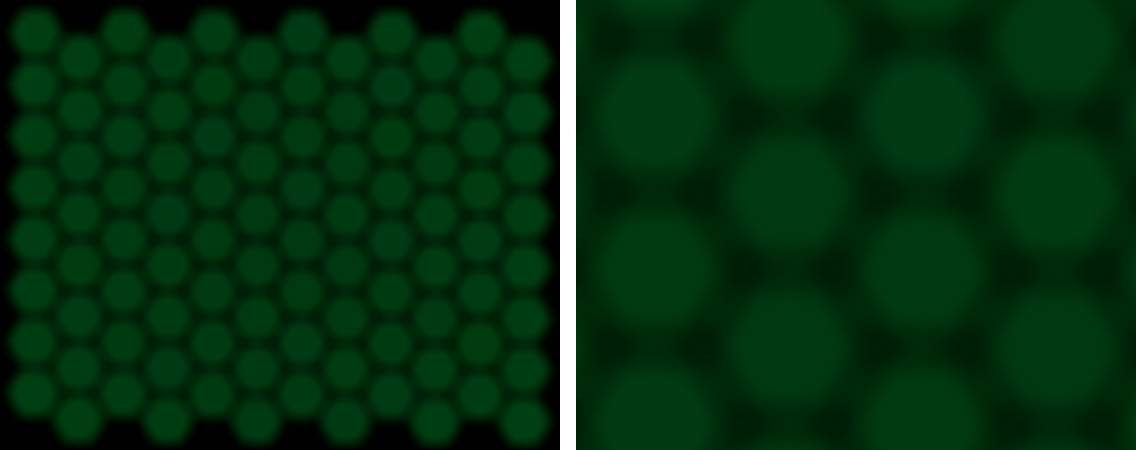
Left, the full canvas; right, a detail of the centre.
A Shadertoy shader for this pattern:

```glsl
// Twelve staggered columns of eight soft green lamps on near-black, slightly tilted.
// Each pixel sums the blurred hexagonal glow of the lamps in nearby grid cells;
// layered sines give every lamp a small shift in hue and strength.

const vec2 GRID = vec2(12.0, 8.0);     // columns, lamps per column
const float PITCH = 0.1143;            // vertical lamp spacing / canvas height
const float COLUMN_STEP = 0.866;       // column spacing / pitch
const float TILT = 0.0052;             // clockwise tilt in radians
const vec2 CENTER = vec2(0.0, -0.005); // grid centre from canvas centre
const float RADIUS = 0.461;            // half-strength radius / pitch
const float BLUR = 0.191;              // half width of the falloff / pitch
const float ROUNDNESS = 0.6;           // 0 = hexagon, 1 = disc
const vec3 BACKGROUND = vec3(0.0, 0.005, 0.0);

mat2 rotation(float angle) {
    float c = cos(angle), s = sin(angle);
    return mat2(c, -s, s, c);
}

// Variation per lamp, from -1 to 1
float layeredSines(vec2 id, float phase) {
    return 0.5 * sin(dot(id, vec2(2.3, 4.1)) + phase)
         + 0.5 * sin(dot(id, vec2(5.7, -1.9)) + 2.0 * phase);
}

// Distance blended between a flat-topped hexagon and a circle
float lampDistance(vec2 p, float roundness) {
    vec2 a = abs(p);
    float hexagon = max(a.y, dot(a, vec2(0.866, 0.5)));
    return mix(hexagon, length(p), roundness);
}

float lampGlow(vec2 p, float radius, float blur) {
    return 1.0 - smoothstep(radius - blur, radius + blur, lampDistance(p, ROUNDNESS));
}

// Lamp position in pitch units; alternate columns sit half a pitch lower
vec2 lampCenter(vec2 id, vec2 grid) {
    vec2 p = id - 0.5 * (grid - 1.0);
    float stagger = 0.25 - 0.5 * mod(id.x, 2.0);
    return vec2(p.x * COLUMN_STEP, p.y + stagger);
}

// Returns total strength and strength-weighted hue shift
vec2 sumLamps(vec2 p, vec2 grid) {
    vec2 total = vec2(0.0);
    float column = floor(p.x / COLUMN_STEP + 0.5 * grid.x);
    for (int i = -1; i <= 1; i++) {
        float x = column + float(i);
        float row = floor(p.y - lampCenter(vec2(x, 0.0), grid).y + 0.5);
        for (int j = -1; j <= 1; j++) {
            vec2 id = vec2(x, row + float(j));
            if (any(lessThan(id, vec2(0.0))) || any(greaterThanEqual(id, grid))) continue;
            float glow = lampGlow(p - lampCenter(id, grid), RADIUS, BLUR);
            glow *= 1.0 + 0.02 * layeredSines(id, 0.7);
            total += glow * vec2(1.0, layeredSines(id, 2.9));
        }
    }
    return total;
}

// Blue fades faster than green toward the dark seams
vec3 lampColor(float strength, float hueShift, float peak) {
    float blue = 0.07 * pow(strength, 1.6) * (1.0 + 0.16 * hueShift);
    return vec3(0.0, peak * strength, blue * peak / 0.225);
}

void mainImage(out vec4 fragColor, in vec2 fragCoord) {
    vec2 uv = (fragCoord - 0.5 * iResolution.xy) / iResolution.y;
    vec2 p = rotation(-TILT) * (uv - CENTER) / PITCH;

    vec2 lamps = sumLamps(p, GRID);
    float hueShift = lamps.y / max(lamps.x, 0.001);

    // Outer lamps are slightly brighter
    float peak = 0.217 + 0.045 * dot(uv, uv);
    vec3 color = BACKGROUND + lampColor(lamps.x, hueShift, peak);
    fragColor = vec4(color, 1.0);
}
```
